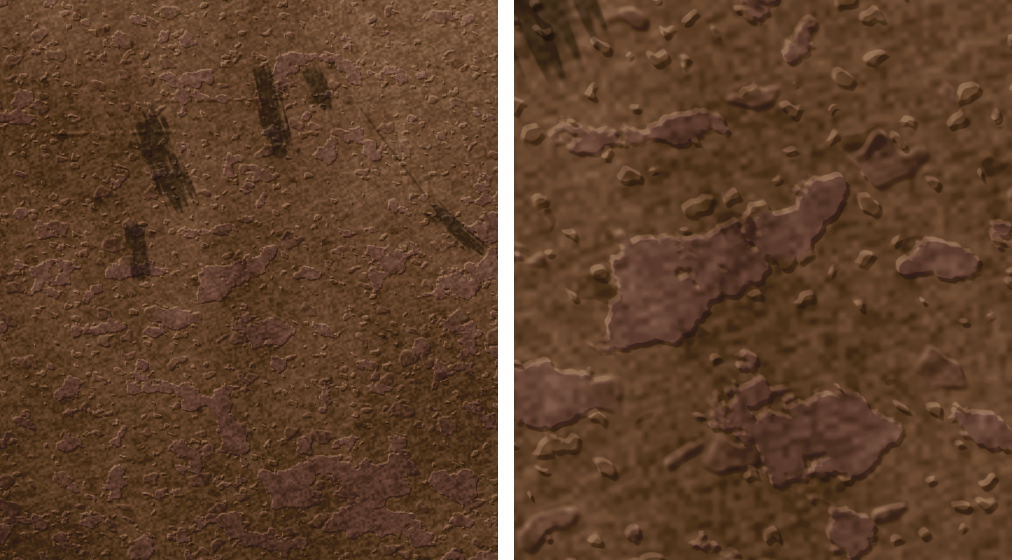
Left, the full canvas; right, a detail of the centre.
Write a Shadertoy shader that draws this texture.

```glsl
// Weathered bronze-brown metal: a cloudy, grainy ground lit from the upper right,
// with peeled mauve patches, small raised flakes, dark brush smudges and scratches.
// A height field made of noise and jittered cells is embossed to light the rims.

float hash(vec2 p) {
    vec3 q = fract(vec3(p.xyx) * 0.1031);
    q += dot(q, q.yzx + 33.33);
    return fract((q.x + q.y) * q.z);
}

float noise(vec2 p) {
    vec2 i = floor(p), f = fract(p);
    f = f * f * (3.0 - 2.0 * f);
    return mix(mix(hash(i), hash(i + vec2(1, 0)), f.x),
               mix(hash(i + vec2(0, 1)), hash(i + vec2(1, 1)), f.x), f.y);
}

float fbm(vec2 p) {
    float sum = 0.0, amp = 0.5;
    for (int i = 0; i < 5; i++) {
        sum += amp * noise(p);
        p = mat2(1.6, 1.2, -1.2, 1.6) * p + 7.3;
        amp *= 0.5;
    }
    return sum;
}

vec2 turn(vec2 p, float angle) {
    float c = cos(angle), s = sin(angle);
    return vec2(c * p.x + s * p.y, c * p.y - s * p.x);
}

// Soft closeness to a segment: 1 on it, 0 beyond the given width
float stroke(vec2 p, vec2 a, vec2 b, float width) {
    vec2 pa = p - a, ba = b - a;
    float t = clamp(dot(pa, ba) / dot(ba, ba), 0.0, 1.0);
    return 1.0 - smoothstep(0.0, width, length(pa - ba * t));
}

// Peeled coating: noise pushed over its threshold along a few worn bands
float peelField(vec2 p) {
    float worn = stroke(p, vec2(0.28, 0.41), vec2(0.48, 0.55), 0.035);
    worn = max(worn, stroke(p, vec2(0.20, 0.31), vec2(0.40, 0.30), 0.03));
    worn = max(worn, stroke(p, vec2(0.39, 0.30), vec2(0.44, 0.16), 0.03));
    worn = max(worn, stroke(p, vec2(0.48, 0.15), vec2(0.83, 0.13), 0.045));
    worn = max(worn, stroke(p, vec2(0.63, 0.05), vec2(0.67, 0.05), 0.08));
    worn = max(worn, 0.8 * stroke(p, vec2(0.89, 0.62), vec2(0.88, 0.34), 0.08));
    float region = smoothstep(0.75, 0.2, p.y) * smoothstep(0.0, 0.8, p.x);
    return fbm(p * vec2(24.0, 29.0)) + 0.25 * worn + 0.06 * region - 0.66;
}

// Scattered irregular flakes, one per kept cell
float flakes(vec2 p, float cells, float keep, float seed) {
    vec2 q = p * cells + seed;
    q += 0.35 * (vec2(noise(q * 3.0), noise(q * 3.0 + 19.0)) - 0.5);
    float height = 0.0;
    for (int y = -1; y <= 1; y++)
    for (int x = -1; x <= 1; x++) {
        vec2 cell = floor(q) + vec2(x, y);
        float pick = hash(cell + seed);
        vec2 center = cell + 0.2 + 0.6 * vec2(hash(cell + 3.1), hash(cell + 8.7));
        vec2 d = turn(q - center, 1.6 * (hash(cell + 5.3) - 0.5));
        float radius = mix(0.10, 0.36, pow(hash(cell + 11.9), 2.0));
        float edge = length(d * vec2(0.75, 1.3)) - radius;
        height = max(height, step(pick, keep) * smoothstep(0.07, -0.04, edge));
    }
    return height;
}

float relief(vec2 p) {
    float peel = smoothstep(-0.015, 0.02, peelField(p));
    float chips = max(flakes(p, 24.0, 0.38, 4.0), flakes(p, 56.0, 0.30, 31.0));
    // Beaded ridges running almost level
    float ridge = stroke(p, vec2(0.28, 0.82), vec2(0.51, 0.825), 0.006);
    ridge = max(ridge, stroke(p, vec2(0.12, 0.76), vec2(0.31, 0.765), 0.006));
    return max(max(peel, chips), ridge * smoothstep(0.3, 0.6, noise(p * 110.0)));
}

// Dry-brush smear whose bristles follow its direction
float smudge(vec2 p, vec2 a, vec2 b, float width) {
    vec2 dir = normalize(b - a);
    vec2 q = vec2(dot(p, dir), dot(p, vec2(-dir.y, dir.x)));
    float bristles = noise(q * vec2(28.0, 230.0)) + 0.6 * noise(q * vec2(50.0, 60.0));
    return smoothstep(0.65, 1.15, bristles * 0.7 + stroke(p, a, b, width) * 0.9 - 0.1)
         * smoothstep(0.0, 0.3, stroke(p, a, b, width));
}

vec3 bronze(float tone) {
    vec3 color = mix(vec3(0.25, 0.155, 0.085), vec3(0.29, 0.19, 0.09), smoothstep(0.0, 0.12, tone));
    color = mix(color, vec3(0.36, 0.24, 0.15), smoothstep(0.10, 0.34, tone));
    color = mix(color, vec3(0.42, 0.29, 0.19), smoothstep(0.32, 0.55, tone));
    color = mix(color, vec3(0.49, 0.35, 0.25), smoothstep(0.53, 0.78, tone));
    color = mix(color, vec3(0.58, 0.44, 0.32), smoothstep(0.76, 1.05, tone));
    return color * (1.0 + 0.7 * clamp(tone, -0.8, 0.0));
}

void mainImage(out vec4 fragColor, in vec2 fragCoord) {
    vec2 p = fragCoord / iResolution.y;

    // Broad light, upright stains and fine slanted grain
    float tone = 0.33 + 0.34 * (p.y - 0.5) + 0.22 * (p.x - 0.45) * smoothstep(0.2, 0.9, p.y);
    tone += 0.55 * (fbm(p * vec2(9.0, 4.0) + 2.0) - 0.48);
    tone += 0.40 * (noise(p * 240.0) - 0.5) + 0.22 * (noise(p * 120.0 + 9.0) - 0.5);
    tone += 0.26 * (noise(turn(p, 0.35) * vec2(60.0, 260.0)) - 0.5);
    tone -= 0.3 * smoothstep(0.28, 0.0, length(p * vec2(0.8, 1.6)));

    // Relief shaded from the upper left
    vec2 lightStep = vec2(-0.0011, 0.0015);
    float slope = relief(p - lightStep) - relief(p + lightStep);
    float peel = smoothstep(-0.01, 0.02, peelField(p));
    float chips = flakes(p, 24.0, 0.38, 4.0);
    tone += 0.5 * max(slope, 0.0) + 0.42 * min(slope, 0.0) + 0.04 * peel - 0.06 * chips;

    // Smudges, scratches and pits
    float dark = smudge(p, vec2(0.27, 0.77), vec2(0.32, 0.65), 0.045);
    dark = max(dark, smudge(p, vec2(0.47, 0.86), vec2(0.50, 0.74), 0.035));
    dark = max(dark, smudge(p, vec2(0.56, 0.87), vec2(0.58, 0.82), 0.03));
    dark = max(dark, smudge(p, vec2(0.24, 0.58), vec2(0.25, 0.52), 0.035));
    dark = max(dark, smudge(p, vec2(0.78, 0.62), vec2(0.85, 0.56), 0.03));
    dark = max(dark, 0.6 * stroke(p, vec2(0.645, 0.805), vec2(0.76, 0.65), 0.004));
    float pits = flakes(p + 0.37, 34.0, 0.10, 57.0);
    tone -= 0.38 * dark + 0.28 * pits;

    vec3 color = bronze(tone);
    color += vec3(0.0, -0.008, 0.03) * max(peel, 0.6 * chips);
    color = mix(color, color * vec3(0.84, 0.88, 0.92), dark);
    fragColor = vec4(color, 1.0);
}
```
